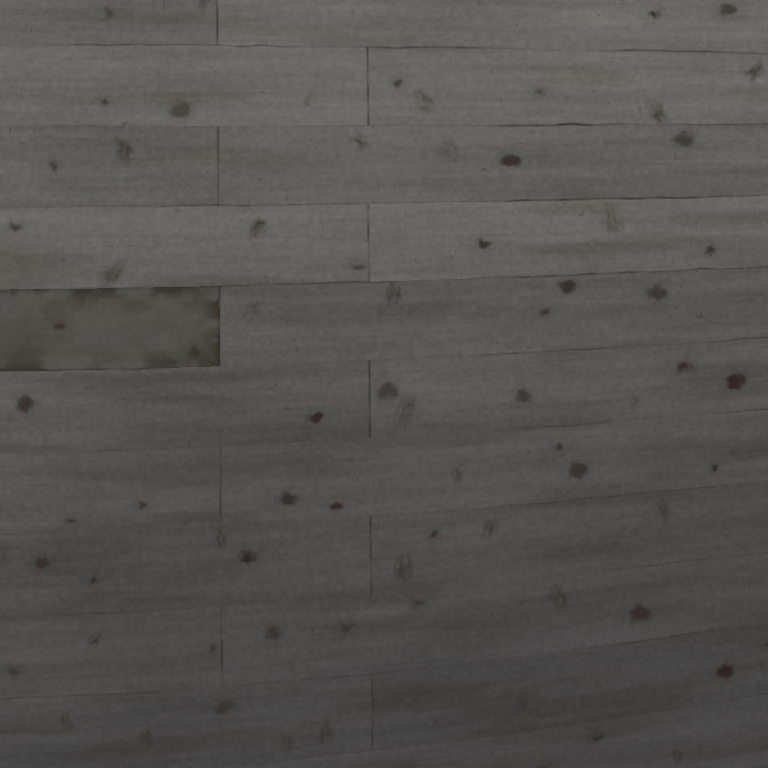
Write a WebGL 2 fragment shader that draws this texture.

```glsl
#version 300 es
precision highp float;
// Weathered grey floorboards in a slightly fanned perspective, with staggered
// butt joints, faint broken seams, streaky grain and scattered knots.
// Boards are rows of a warped coordinate; knots come from a hashed cell grid.

#define FIRST_SEAM 0.0575      // top seam, measured down from the top edge
#define ROW_HEIGHT 0.1065      // board height at the left edge
#define ROW_TAPER 0.0138       // height lost towards the right edge
#define JOINT_ODD 0.283        // joint position in odd rows
#define JOINT_EVEN 0.478       // joint position in even rows
#define SEAM_WIDTH 0.0010      // half width of seams and joints
#define KNOT_CELL 0.105        // knot spacing along a board
#define KNOT_CHANCE 0.78
#define GRAIN_AMOUNT 0.085
#define BOARD_VARIATION 0.10   // tone difference between boards
#define STAINED_ROW 3.0        // row whose left board is dirty

uniform vec2 u_resolution;
out vec4 outColor;

const vec3 LIGHT_WOOD = vec3(0.392, 0.390, 0.374);
const vec3 DARK_WOOD = vec3(0.262, 0.257, 0.259);
const vec3 KNOT_BROWN = vec3(0.180, 0.140, 0.132);
const vec3 SMUDGE_OLIVE = vec3(0.225, 0.210, 0.182);
const vec3 SEAM_COLOR = vec3(0.165, 0.150, 0.145);

float hash(vec2 p) {
    vec3 q = fract(vec3(p.xyx) * 0.1031);
    q += dot(q, q.yzx + 33.33);
    return fract((q.x + q.y) * q.z);
}

float noise(vec2 p) {
    vec2 i = floor(p), f = fract(p);
    f = f * f * (3.0 - 2.0 * f);
    return mix(mix(hash(i), hash(i + vec2(1, 0)), f.x),
               mix(hash(i + vec2(0, 1)), hash(i + vec2(1, 1)), f.x), f.y);
}

float fbm(vec2 p) {
    float sum = 0.0, weight = 0.5;
    for (int i = 0; i < 4; i++) {
        sum += weight * noise(p);
        p = p * 2.03 + 17.1;
        weight *= 0.5;
    }
    return sum / 0.9375;
}

// Soft-edged line coverage at a given distance from its centre
float line(float dist, float halfWidth, float soft) {
    return 1.0 - smoothstep(halfWidth - soft, halfWidth + soft, abs(dist));
}

// x: hard brown knots, y: soft diagonal smudges
vec2 knots(vec2 uv, float row, float across, float rowHeight, float soft) {
    vec2 cover = vec2(0.0);
    float cell = floor(uv.x / KNOT_CELL);
    vec2 wobble = vec2(fbm(uv * 95.0), fbm(uv * 95.0 + 40.0)) - 0.5;
    for (float i = -1.0; i <= 1.0; i++) {
        vec2 id = vec2(cell + i + 31.0, row + 57.0);
        if (hash(id) > KNOT_CHANCE) continue;
        vec2 center = vec2(hash(id + 11.3), 0.14 + 0.72 * hash(id + 23.7));
        vec2 d = vec2(uv.x - (cell + i + center.x) * KNOT_CELL,
                      (across - center.y) * rowHeight) + 0.013 * wobble;
        float kind = hash(id + 37.1), size = hash(id + 51.9);
        if (kind < 0.5) {
            float radius = mix(0.003, 0.0105, size * size);
            float dist = length(d * vec2(0.85, 1.1)) - radius;
            float strength = mix(0.35, 1.0, hash(id + 71.0));
            cover.x = max(cover.x, strength * (1.0 - smoothstep(-0.004, 0.002 + soft, dist)));
            cover.y = max(cover.y, 0.35 * exp(-max(dist, 0.0) * 200.0));
        } else {
            float angle = mix(-0.9, 0.9, hash(id + 83.0));
            d = mat2(cos(angle), sin(angle), -sin(angle), cos(angle)) * d;
            float dist = length(d / mix(vec2(0.008, 0.010), vec2(0.014, 0.025), size));
            float streaks = 0.1 + 1.1 * noise(d * vec2(300.0, 100.0) + id);
            float strength = mix(0.4, 0.95, hash(id + 71.0));
            cover.y = max(cover.y, strength * streaks * (1.0 - smoothstep(0.2, 1.2, dist)));
        }
    }
    return cover;
}

void main() {
    vec2 uv = gl_FragCoord.xy / u_resolution;
    float soft = 0.6 / u_resolution.y + 0.0010;
    float down = 1.0 - uv.y;

    // Fanned board rows and their staggered joints
    float bend = pow(uv.x, 1.5);
    float rowHeight = ROW_HEIGHT - ROW_TAPER * bend;
    float rowPos = (down - FIRST_SEAM - 0.0115 * bend) / rowHeight;
    float row = floor(rowPos), across = fract(rowPos);
    float joint = mix(JOINT_EVEN, JOINT_ODD, mod(row, 2.0)) + 0.007 * down;
    float side = step(joint, uv.x);
    vec2 board = vec2(row + 20.0, side * 7.0 + 3.0);

    // Falling light, board tone and lengthwise grain
    float shade = smoothstep(0.1, 1.15, down + 0.15 * (uv.x - 0.5));
    vec3 color = mix(LIGHT_WOOD, DARK_WOOD, shade);
    float streak = fbm(vec2(uv.x * 4.0 + 9.0 * side, rowPos * 8.0 + 3.0 * row));
    float fiber = noise(vec2(uv.x * 26.0, rowPos * 30.0));
    float speck = noise(uv * 290.0) + noise(uv * 170.0 + 70.0) - 1.0;
    float cloud = fbm(uv * vec2(5.0, 8.0) + 30.0) - 0.5;
    color *= 1.0 + BOARD_VARIATION * (hash(board) - 0.5) + 0.14 * cloud
           + GRAIN_AMOUNT * (1.9 * (streak - 0.5) + 0.5 * (fiber - 0.5) + 0.75 * speck);
    float warmth = smoothstep(0.52, 0.8, fbm(vec2(uv.x * 4.0, rowPos * 3.0) + 60.0));
    color *= mix(vec3(1.0), vec3(0.93, 0.91, 0.89), warmth);

    // One dirty board, blotched along its edges
    float stained = (1.0 - side) * (1.0 - step(0.5, abs(row - STAINED_ROW)));
    float rim = min(min(across, 1.0 - across) * rowHeight, abs(joint - uv.x));
    float blotch = smoothstep(0.35, 0.7, fbm(uv * vec2(28.0, 45.0)));
    float dirt = 0.45 * streak + 0.75 * blotch * exp(-rim * 55.0);
    color = mix(color, SMUDGE_OLIVE, stained * min(0.16 + dirt, 1.0));

    // Knots, smudges and tiny pits
    vec2 marks = knots(uv, row, across, rowHeight, soft);
    color = mix(color, SMUDGE_OLIVE * mix(1.05, 0.85, shade), marks.y);
    color = mix(color, KNOT_BROWN, 0.9 * marks.x);
    float pits = smoothstep(0.93, 0.99, noise(uv * 150.0 + 5.0));
    color = mix(color, KNOT_BROWN, 0.2 * pits);

    // Broken seams, clearest at the upper right, and worn joints
    float seamId = floor(rowPos + 0.5);
    float worn = smoothstep(0.25, 0.85, noise(vec2(uv.x * 7.0, seamId * 5.0)));
    float chips = smoothstep(0.2, 0.8, noise(vec2(uv.x * 60.0, seamId * 3.0)));
    float clear = mix(0.45, 1.0, smoothstep(0.2, 0.6, uv.x) * (1.0 - smoothstep(0.2, 0.45, down)));
    float waver = 0.0022 * (noise(vec2(uv.x * 35.0, seamId)) - 0.5);
    float seam = line((rowPos - seamId) * rowHeight + waver, SEAM_WIDTH, soft);
    color = mix(color, SEAM_COLOR, seam * clear * (0.15 + 0.8 * worn * (0.4 + 0.6 * chips)));
    float end = line(uv.x - joint + 0.5 * waver, SEAM_WIDTH * 1.2, soft);
    float endWear = 0.1 + 0.6 * noise(vec2(row * 3.0, uv.y * 50.0));
    color = mix(color, SEAM_COLOR, end * endWear);

    outColor = vec4(color, 1.0);
}
```
